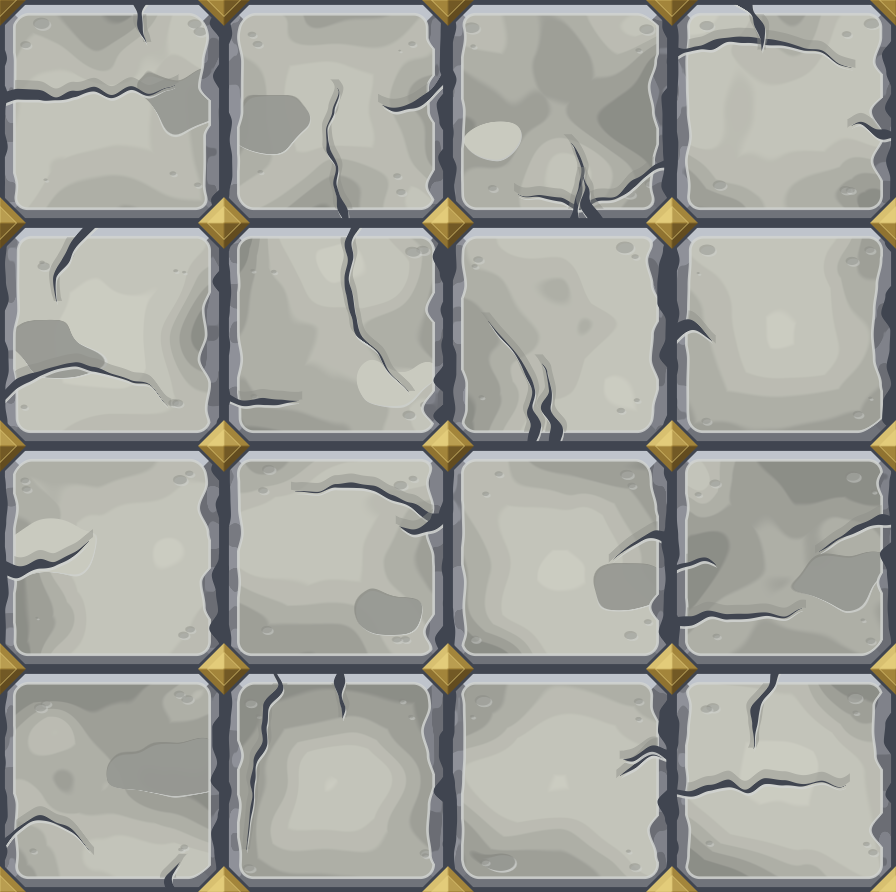
This texture is drawn by a Shadertoy shader. Its source:

```glsl
// Worn stone paving: a 4 x 4 grid of bevelled, cracked blocks with gold studs on the joints.
// Each block is a pair of rounded boxes; its tones, chips and cracks come from a hash of its
// cell. Every cell ends in plain joint colour, so the sheet tiles without a seam.

#define TILES 4.0          // blocks across and down
#define FACE_HALF 0.436    // half size of the flat face, in cells
#define BLOCK_HALF 0.478   // half size of the block inside its joint
#define EDGE_WEAR 0.085    // depth of the chipped sides
#define CRACK_WIDTH 0.021
#define STUD_SIZE 0.116
#define TONE_SPREAD 0.30   // brightness difference between blocks
#define JOINT vec3(0.25, 0.27, 0.315)
#define STONE_LIGHT vec3(0.765, 0.768, 0.728)
#define STONE_SHADE vec3(0.55, 0.555, 0.53)
#define RIM vec3(0.82, 0.83, 0.82)

float hash(vec2 p) {
    return fract(sin(dot(p, vec2(127.1, 311.7))) * 43758.5453);
}

float rnd(vec2 id, float k) {
    return hash(id + k * vec2(1.73, 5.19));
}

float noise(vec2 p) {
    vec2 i = floor(p), f = fract(p);
    f = f * f * (3.0 - 2.0 * f);
    vec2 e = vec2(1.0, 0.0);
    return mix(mix(hash(i), hash(i + e), f.x),
               mix(hash(i + e.yx), hash(i + 1.0), f.x), f.y);
}

// Coverage of a shape from its signed distance, one pixel soft
float fill(float d) {
    return clamp(0.5 - d * iResolution.y / TILES, 0.0, 1.0);
}

float roundBox(vec2 a, float halfSize, float radius) {
    vec2 k = a - halfSize + radius;
    return length(max(k, 0.0)) + min(max(k.x, k.y), 0.0) - radius;
}

// Tapered, bent crack running inward from one side of the cell
float crack(vec2 c, vec2 id, float k) {
    float turn = floor(4.0 * rnd(id, k)) * 1.570796;
    float cs = cos(turn), sn = sin(turn);
    c = vec2(cs * c.x - sn * c.y, sn * c.x + cs * c.y);
    float reach = mix(0.4, 0.85, rnd(id, k + 0.1)) / (1.0 + 1.1 * k);
    float x = c.x + 0.5, t = x / reach;
    float start = 0.6 * (rnd(id, k + 0.2) - 0.5);
    float slope = 0.9 * (rnd(id, k + 0.3) - 0.5);
    float bend = 0.3 * (rnd(id, k + 0.4) - 0.5) * sin(3.1416 * t) / (1.0 + k);
    float jag = 0.05 * (noise(vec2(x * 12.0, k) + id * 19.0) - 0.5);
    float width = CRACK_WIDTH * (1.0 + 0.35 * k) * pow(max(1.0 - t, 0.0), 0.8)
                * (0.35 + noise(vec2(x * 16.0, k + 5.0) + id * 19.0));
    return max(abs(c.y - start - slope * x - bend - jag) - width, x - reach);
}

// Broad flat tones, lighter toward the middle of the face
vec3 stoneTone(vec2 c, vec2 id) {
    vec2 p = c + id * 19.0;
    vec2 warp = vec2(noise(p * 4.0), noise(p * 4.0 + 31.0)) - 0.5;
    float v = 0.72 * noise((c + 0.25 * warp) * 2.3 + id * 23.0)
            + 0.7 * (0.5 - max(abs(c.x), abs(c.y)))
            + TONE_SPREAD * (rnd(id, 41.0) - 0.5);
    float tone = 0.0;
    for (float i = 0.0; i < 4.0; i++) {
        float level = 0.16 + 0.115 * i;
        tone += 0.25 * smoothstep(level - 0.01, level + 0.01, v);
    }
    vec3 col = mix(STONE_SHADE, STONE_LIGHT, 1.0 - pow(1.0 - tone, 1.35));
    return mix(col, STONE_LIGHT * 1.04, smoothstep(0.74, 0.76, v));
}

// Shallow hollows: one broad flake near a side, then small pits near the corners
vec3 addHollows(vec3 col, vec2 c, vec2 id) {
    for (float i = 0.0; i < 8.0; i++) {
        vec2 r = vec2(rnd(id, i + 11.0), rnd(id, i + 21.0));
        bool flake = i < 0.5;
        vec2 corner = vec2(mod(i, 2.0), mod(floor(i / 2.0), 2.0)) * 2.0 - 1.0;
        vec2 centre = flake ? vec2(sign(r.x - 0.5) * 0.27, 0.45 * r.y - 0.38)
                            : corner * (0.27 + 0.13 * r);
        float size = flake ? 0.08 + 0.07 * r.y : 0.009 + 0.015 * r.y;
        vec2 p = (c - centre) * vec2(0.75, 1.15);
        float ragged = size * 1.2 * (noise(c * 7.0 + id * 29.0 + i) - 0.5);
        float d = length(p) - size + ragged;
        float lip = length(p + vec2(-0.005, 0.009)) - size + ragged;
        float strength = flake ? step(0.5, rnd(id, 33.0)) : 0.6;
        bool pale = flake && rnd(id, 35.0) > 0.5;
        col = mix(col, RIM, fill(lip) * 0.75 * strength);
        vec3 hollow = pale ? STONE_LIGHT * 1.03 : mix(col * 0.9, STONE_SHADE, 0.7);
        col = mix(col, hollow, fill(d) * strength);
    }
    return col;
}

// Four-sided gold stud with a raised inner pyramid
vec3 addStud(vec3 col, vec2 s) {
    float d = (abs(s.x) + abs(s.y) - STUD_SIZE) * 0.707;
    vec2 side = clamp(s * iResolution.y / TILES, -1.0, 1.0);
    float inner = fill(d + 0.030);
    float lit = clamp(0.44 + 0.28 * side.y - 0.2 * side.x + 0.16 * inner, 0.0, 1.0);
    vec3 brown = vec3(0.39, 0.30, 0.12), gold = vec3(0.63, 0.51, 0.22);
    vec3 pale = vec3(0.89, 0.80, 0.48);
    vec3 metal = mix(mix(brown, gold, min(lit * 2.0, 1.0)), pale, max(lit * 2.0 - 1.0, 0.0));
    metal = mix(metal, pale, 0.65 * fill(abs(d + 0.030) - 0.002));
    col = mix(col, JOINT, fill(d - 0.013));
    return mix(col, metal, fill(d));
}

void mainImage(out vec4 fragColor, in vec2 fragCoord) {
    vec2 p = fragCoord / iResolution.xy * TILES;
    vec2 id = floor(p), c = fract(p) - 0.5, a = abs(c);

    // Chipped left and right sides, the right one deeper
    float right = step(0.0, c.x);
    vec2 along = vec2(c.y * 9.0, right * 7.0) + id * 19.0;
    float wear = EDGE_WEAR * mix(0.4, 1.0, right);
    float faceWear = wear * max(noise(along) - 0.4, 0.0);
    float blockWear = wear * max(noise(along * 1.4 + 3.0) - 0.4, 0.0);
    float face = roundBox(a + vec2(faceWear, 0.0), FACE_HALF, 0.06);
    float block = roundBox(a + vec2(blockWear, 0.0), BLOCK_HALF, 0.03);

    // Bevels lit from above, the sides mottled
    vec3 sides = mix(vec3(0.56, 0.57, 0.60), vec3(0.50, 0.51, 0.54), right);
    sides *= 1.0 - 0.16 * smoothstep(0.5, 0.54, noise(c * vec2(20.0, 11.0) + id * 37.0));
    vec3 ends = mix(vec3(0.44, 0.45, 0.48), vec3(0.75, 0.77, 0.80), step(0.0, c.y));
    vec3 col = mix(sides, ends, fill(a.x - a.y));

    // Face and its pale rim
    col = mix(col, addHollows(stoneTone(c, id), c, id), fill(face));
    col = mix(col, RIM, 0.85 * fill(abs(face) - 0.006));

    // Cracks from long to short: a dull upper bank, a lit lower lip, then the gap
    for (float k = 0.0; k < 3.0; k++) {
        float present = step(0.15 + 0.2 * k, rnd(id, k + 0.7));
        float bank = crack(c + vec2(0.0, -0.022), id, k) - 0.018;
        col = mix(col, STONE_SHADE, 0.45 * present * fill(bank) * fill(face));
        col = mix(col, RIM, 0.85 * present * fill(crack(c + vec2(-0.004, 0.012), id, k)));
        col = mix(col, JOINT, present * fill(crack(c, id, k)));
    }

    col = mix(JOINT, col, fill(block));
    col = addStud(col, fract(p + 0.5) - 0.5);
    fragColor = vec4(col, 1.0);
}
```
